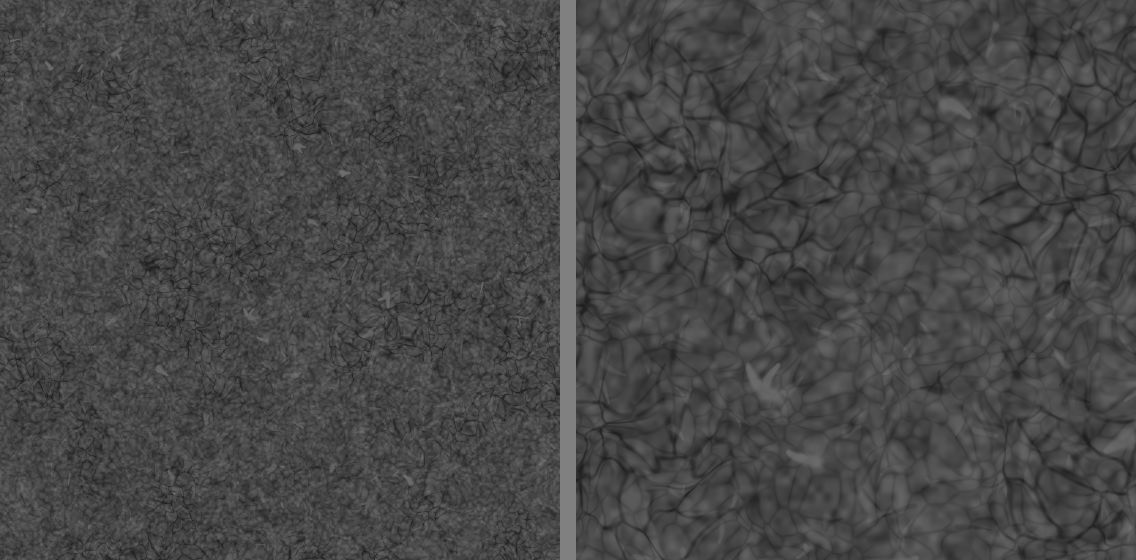
Left: the whole. Right: its middle third, enlarged.
This texture is drawn by a three.js fragment shader. Its source:

```glsl
// Dark grey mulch: crumbly soil made from warped cellular noise and soft grain,
// split by thin crevices and strewn with faint leaves, needles and pale splinters.
// Every scattered piece is a tapered stroke placed at random in a jittered grid.

varying vec2 vUv;

const float SOIL_GREY = 0.291;

float hash(vec2 p, float seed) {
  vec3 q = fract(vec3(p.xyx + seed * 7.31) * vec3(0.1031, 0.1030, 0.0973));
  q += dot(q, q.yzx + 33.33);
  return fract((q.x + q.y) * q.z);
}

vec2 hash2(vec2 p, float seed) {
  return vec2(hash(p, seed), hash(p, seed + 5.7));
}

float softNoise(vec2 p, float seed) {
  vec2 cell = floor(p);
  vec2 f = fract(p);
  f = f * f * (3.0 - 2.0 * f);
  float low = mix(hash(cell, seed), hash(cell + vec2(1.0, 0.0), seed), f.x);
  float high = mix(hash(cell + vec2(0.0, 1.0), seed), hash(cell + 1.0, seed), f.x);
  return mix(low, high, f.y);
}

// Noise centred on zero
float grain(vec2 p, float frequency, float seed) {
  return softNoise(p * frequency, seed) - 0.5;
}

vec2 warp(vec2 p, float frequency, float amount, float seed) {
  return p + amount * vec2(grain(p, frequency, seed), grain(p, frequency, seed + 3.0));
}

// Cellular noise: x = distance to the nearest point, y = gap to the second
vec2 crumbs(vec2 p, float seed) {
  vec2 cell = floor(p);
  float nearest = 8.0;
  float second = 8.0;
  for (int j = -1; j <= 1; j++) {
    for (int i = -1; i <= 1; i++) {
      vec2 id = cell + vec2(float(i), float(j));
      float d = length(id + hash2(id, seed) - p);
      second = min(second, max(nearest, d));
      nearest = min(nearest, d);
    }
  }
  return vec2(nearest, second - nearest);
}

vec2 turn(vec2 p, float angle) {
  float c = cos(angle);
  float s = sin(angle);
  return vec2(c * p.x - s * p.y, s * p.x + c * p.y);
}

// Soft stroke along x that narrows towards its right end
float stroke(vec2 p, float halfLength, float width) {
  float along = clamp(p.x, -halfLength, halfLength);
  float taper = width * (0.8 - 0.35 * along / halfLength);
  return 1.0 - smoothstep(0.35 * taper, 1.25 * taper, length(p - vec2(along, 0.0)));
}

// Random strokes; share is the filled part of the grid, fork the odds of a side arm
float scatter(vec2 p, float grid, float share, float halfLength, float width,
              float fork, float seed) {
  vec2 cell = floor(p * grid);
  float cover = 0.0;
  for (int j = -1; j <= 1; j++) {
    for (int i = -1; i <= 1; i++) {
      vec2 id = cell + vec2(float(i), float(j));
      float present = step(hash(id, seed), share);
      vec2 q = p - (id + hash2(id, seed + 1.0)) / grid;
      q = turn(q, 6.2832 * hash(id, seed + 2.0));
      float size = halfLength * mix(0.6, 1.2, hash(id, seed + 3.0));
      float piece = stroke(q, size, width);
      float bend = mix(0.6, 2.1, hash(id, seed + 4.0));
      vec2 arm = turn(q + vec2(0.6 * size, 0.0), bend) - vec2(0.7 * size, 0.0);
      float forked = step(hash(id, seed + 8.0), fork);
      piece = max(piece, forked * stroke(arm, 0.7 * size, 0.8 * width));
      cover = max(cover, present * piece * mix(0.55, 1.0, hash(id, seed + 9.0)));
    }
  }
  return cover;
}

float soil(vec2 p) {
  vec2 bent = warp(warp(p, 28.0, 0.022, 1.0), 90.0, 0.008, 2.0);
  vec2 clod = crumbs(bent * 42.0, 3.0);
  vec2 crumb = crumbs(bent * 88.0, 4.0);
  float tone = SOIL_GREY + 0.025 * grain(p, 7.0, 5.0) + 0.05 * grain(bent, 48.0, 6.0);
  tone += 0.08 * grain(bent, 105.0, 7.0) + 0.10 * grain(p, 205.0, 8.0);
  tone += 0.05 * (0.42 - crumb.x);
  tone -= 0.036 * (1.0 - smoothstep(0.0, 0.3, crumb.y));
  // Deeper crevices open only in patches
  float patches = smoothstep(0.4, 0.75, softNoise(p * 13.0, 9.0));
  return tone - 0.085 * patches * (1.0 - smoothstep(0.0, 0.17, clod.y));
}

void main() {
  vec2 ragged = warp(vUv, 75.0, 0.006, 11.0);
  float tone = soil(vUv);

  // Broad faint leaves cover part of the soil grain
  float leaf = scatter(ragged, 8.0, 0.42, 0.021, 0.0085, 0.15, 20.0);
  tone = mix(tone, 0.325 + 0.3 * (tone - 0.275), 0.65 * leaf);

  // Small light and dark fibres
  tone += 0.065 * scatter(ragged, 48.0, 0.36, 0.0055, 0.0022, 0.2, 40.0);
  tone -= 0.06 * scatter(ragged, 32.0, 0.3, 0.010, 0.0022, 0.3, 60.0);

  // Thin needles and bright forked splinters
  float needle = scatter(vUv, 8.0, 0.32, 0.011, 0.0020, 0.3, 80.0);
  float splinter = scatter(ragged, 9.0, 0.36, 0.0085, 0.0050, 0.65, 100.0);
  tone = mix(tone, 0.43, 0.85 * needle);
  tone = mix(tone, 0.45, 0.85 * splinter);

  gl_FragColor = vec4(vec3(clamp(tone, 0.13, 0.55)), 1.0);
}
```
